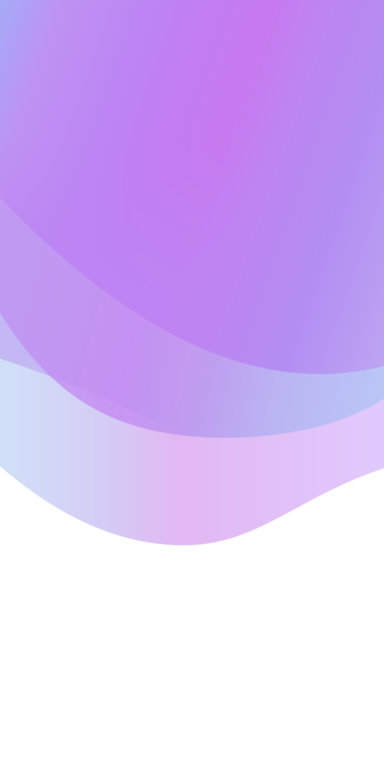
Give the GLSL for this background, as a WebGL 1 fragment shader.

```glsl
precision highp float;
uniform vec2 u_resolution;

const vec3 PAPER = vec3(1.0);
const vec3 VEIL = vec3(0.77, 0.72, 0.955);
const float MID_OPACITY = 0.75;
const float FRONT_SLANT = 0.7;
const float MID_SLANT = 0.5;

// Back wave colours, left to right
const vec3 BACK_ICE = vec3(0.82, 0.88, 0.975);
const vec3 BACK_LILAC = vec3(0.83, 0.80, 0.96);
const vec3 BACK_PINK = vec3(0.885, 0.72, 0.95);
const vec3 BACK_MAUVE = vec3(0.88, 0.79, 0.99);

// Middle wave colours, left to right
const vec3 MID_VIOLET = vec3(0.743, 0.56, 0.947);
const vec3 MID_ORCHID = vec3(0.77, 0.52, 0.947);
const vec3 MID_IRIS = vec3(0.70, 0.58, 0.93);
const vec3 MID_BLUE = vec3(0.68, 0.69, 0.945);
const vec3 MID_SKY = vec3(0.68, 0.773, 0.957);

// Front wave colours along its slanted axis
const vec3 FRONT_BLUE = vec3(0.65, 0.67, 0.97);
const vec3 FRONT_LILAC = vec3(0.745, 0.57, 0.95);
const vec3 FRONT_VIOLET = vec3(0.74, 0.525, 0.955);
const vec3 FRONT_ORCHID = vec3(0.757, 0.493, 0.948);
const vec3 FRONT_PINK = vec3(0.778, 0.478, 0.935);
const vec3 FRONT_IRIS = vec3(0.745, 0.52, 0.95);
const vec3 FRONT_PERIWINKLE = vec3(0.70, 0.56, 0.95);
const vec3 FRONT_MAUVE = vec3(0.74, 0.64, 0.95);

// Lower edges of the waves, as depth from the top
float frontEdge(float x) {
  float u = 0.833 - x;
  return 0.487 - u * u * (0.367 - 0.043 * u);
}

float midEdge(float x) {
  float u = 0.586 - x;
  return 0.570 - u * u * (0.234 + u * (0.081 + 0.560 * u));
}

float veilEdge(float x) {
  return 0.467 + x * (0.163 + 0.098 * x);
}

float backEdge(float x) {
  float t = x - 0.477;
  float left = 0.452 * t * t;
  float right = 0.528 * t * t / (1.0 - 1.475 * t + 4.43 * t * t);
  return 0.710 - (t < 0.0 ? left : right);
}

// Antialiased coverage above an edge
float cover(float edge, float depth) {
  float soft = 1.0 / u_resolution.y;
  return smoothstep(-soft, soft, edge - depth);
}

// Moves a colour to the next gradient stop
vec3 ramp(vec3 from, vec3 to, float start, float end, float t) {
  return mix(from, to, clamp((t - start) / (end - start), 0.0, 1.0));
}

vec3 backColor(float t) {
  vec3 c = ramp(BACK_ICE, BACK_LILAC, 0.0, 0.28, t);
  c = ramp(c, BACK_PINK, 0.28, 0.46, t);
  return ramp(c, BACK_MAUVE, 0.46, 1.0, t);
}

vec3 midColor(float t) {
  vec3 c = ramp(MID_VIOLET, MID_ORCHID, 0.0, 0.32, t);
  c = ramp(c, MID_IRIS, 0.32, 0.53, t);
  c = ramp(c, MID_BLUE, 0.53, 0.73, t);
  return ramp(c, MID_SKY, 0.73, 1.0, t);
}

vec3 frontColor(float t, float depth) {
  vec3 c = ramp(FRONT_BLUE, FRONT_LILAC, 0.0, 0.17, t);
  c = ramp(c, FRONT_VIOLET, 0.17, 0.38, t);
  c = ramp(c, FRONT_ORCHID, 0.38, 0.52, t);
  c = ramp(c, FRONT_PINK, 0.52, 0.72, t);
  // The pink glow fades lower down
  c = mix(c, FRONT_VIOLET, 0.8 * smoothstep(0.15, 0.40, depth));
  c = ramp(c, FRONT_IRIS, 0.72, 0.85, t);
  c = ramp(c, FRONT_PERIWINKLE, 0.85, 1.08, t);
  return ramp(c, FRONT_MAUVE, 1.08, 1.32, t);
}

void main() {
  vec2 uv = gl_FragCoord.xy / u_resolution;
  float x = uv.x;
  float depth = 1.0 - uv.y;

  // Layers from back to front
  vec3 color = mix(PAPER, backColor(x), cover(backEdge(x), depth));
  float veil = cover(veilEdge(x), depth) * (1.0 - smoothstep(0.38, 0.47, x));
  color = mix(color, VEIL, veil);
  vec3 mid = midColor(x + MID_SLANT * (depth - 0.5));
  color = mix(color, mid, MID_OPACITY * cover(midEdge(x), depth));
  vec3 front = frontColor(x + FRONT_SLANT * depth, depth);
  color = mix(color, front, cover(frontEdge(x), depth));

  gl_FragColor = vec4(color, 1.0);
}
```
